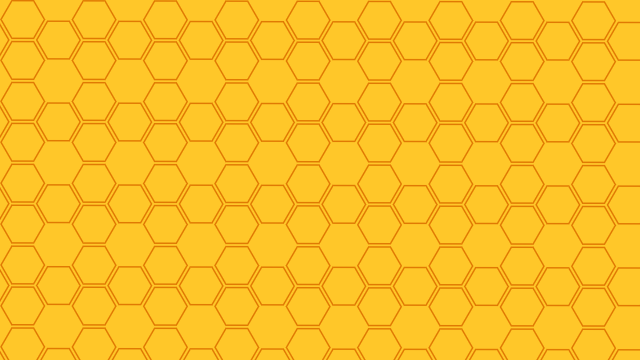
This pattern is drawn by a WebGL 2 fragment shader. Its source:

```glsl
#version 300 es
precision highp float;
// Outlined flat-topped hexagons on a flat amber ground, like an open honeycomb.
// Two repeating lattices are merged: full columns, and between them columns
// that fill only every second place. Lengths are fractions of canvas height.

#define COLUMN_STEP 0.0991
#define ROW_STEP 0.11366
#define APOTHEM 0.0523
#define LINE_WIDTH 0.0041
#define FIRST_CENTRE vec2(0.0632, 0.0542)
#define ROW_SLOPE 0.0022
#define GROUND_COLOUR vec3(1.0, 0.78, 0.16)
#define LINE_COLOUR vec3(0.88, 0.48, 0.01)

uniform vec2 u_resolution;
out vec4 fragColour;

// Signed distance to the sides of a flat-topped hexagon, with sharp corners.
float hexagon(vec2 p, float apothem) {
    p = abs(p);
    return max(p.y, dot(p, vec2(0.8660254, 0.5))) - apothem;
}

// Offset from the nearest centre of a rectangular lattice.
vec2 repeat(vec2 p, vec2 period) {
    return p - period * floor(p / period + 0.5);
}

void main() {
    float pixel = 1.0 / u_resolution.y;
    vec2 p = gl_FragCoord.xy * pixel;

    // Measure down from the top; rows sink slightly to the right.
    p = vec2(p.x, 1.0 - p.y) - FIRST_CENTRE;
    p.y -= ROW_SLOPE * p.x;

    // Full columns, then the half-filled columns between them.
    vec2 step2 = vec2(COLUMN_STEP, ROW_STEP);
    vec2 fullCell = repeat(p, step2 * vec2(2.0, 1.0));
    vec2 sparseCell = repeat(p - step2 * vec2(1.0, 0.5), step2 * 2.0);
    float edge = min(abs(hexagon(fullCell, APOTHEM)),
                     abs(hexagon(sparseCell, APOTHEM)));

    // Stroke with an edge one pixel soft.
    float stroke = clamp((0.5 * LINE_WIDTH - edge) / pixel + 0.5, 0.0, 1.0);
    fragColour = vec4(mix(GROUND_COLOUR, LINE_COLOUR, stroke), 1.0);
}
```
